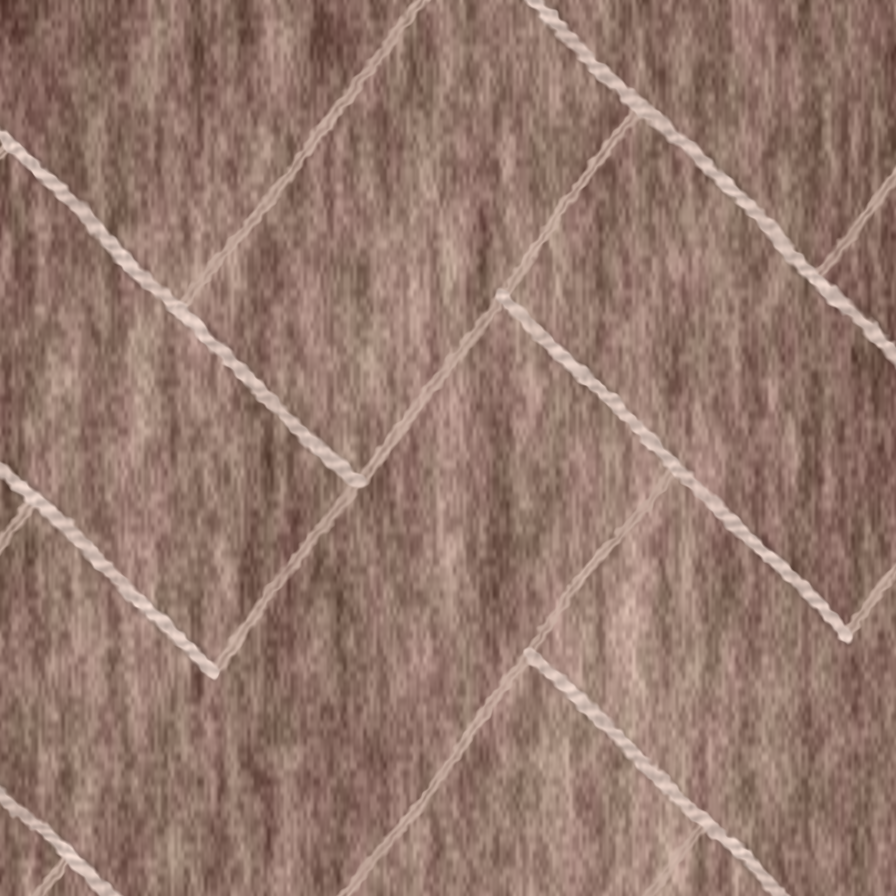
This texture is drawn by a WebGL 2 fragment shader. Its source:

```glsl
#version 300 es
precision highp float;
// Woven cloth with a slanted herringbone of stitched seams.
// A sheared lattice places the seams: bright twisted cords one way, thin
// double threads the other. Stretched value noise makes the vertical weave.
uniform vec2 u_resolution;
out vec4 fragColor;

const vec2 ORIGIN = vec2(0.557, 0.331);       // a lattice corner, y downwards
const vec2 CORD_STEP = vec2(0.195, 0.189);    // one unit along the cords
const vec2 THREAD_STEP = vec2(-0.160, 0.208); // one unit along the threads
const float PERIOD = 4.0;                     // units before a seam recurs

const vec3 CLOTH_DARK = vec3(0.44, 0.33, 0.29);
const vec3 CLOTH_LIGHT = vec3(0.71, 0.60, 0.55);
const vec3 THREAD_COLOR = vec3(0.79, 0.69, 0.64);
const vec3 CORD_COLOR = vec3(0.94, 0.85, 0.81);

float hash(vec2 p) {
  return fract(sin(dot(p, vec2(127.1, 311.7))) * 43758.5453);
}

float noise(vec2 p) {
  vec2 cell = floor(p);
  vec2 f = fract(p);
  f = f * f * (3.0 - 2.0 * f);
  float low = mix(hash(cell), hash(cell + vec2(1, 0)), f.x);
  float high = mix(hash(cell + vec2(0, 1)), hash(cell + vec2(1, 1)), f.x);
  return mix(low, high, f.y);
}

// Noise centred on zero
float grain(vec2 p, vec2 frequency) {
  return noise(p * frequency) - 0.5;
}

// Distance to a seam that covers [0, span] of each period along its line
float seamDistance(float across, float along, float span, float unit) {
  float local = mod(along, PERIOD);
  float beyond = max(0.0, min(local - span, PERIOD - local)) * unit;
  return length(vec2(across, beyond));
}

float coverage(float d, float halfWidth, float blur) {
  return 1.0 - smoothstep(halfWidth - blur, halfWidth + blur, d);
}

vec3 clothColor(vec2 p) {
  float tone = 0.52 + 0.13 * (0.5 - p.x) + 0.45 * grain(p, vec2(3.0, 2.5));
  tone += 0.45 * grain(p, vec2(24.0, 3.0));
  tone += 0.65 * grain(p + 3.7, vec2(75.0, 9.0));
  tone += 0.55 * grain(p + 8.1, vec2(130.0, 38.0));
  tone += 0.60 * grain(p + 5.3, vec2(270.0, 110.0));
  vec3 tint = vec3(0.03, -0.01, 0.02) * grain(p + 1.9, vec2(50.0, 14.0));
  return mix(CLOTH_DARK, CLOTH_LIGHT, tone) + tint;
}

void main() {
  vec2 p = gl_FragCoord.xy / u_resolution.y;
  p.y = 1.0 - p.y;
  float pixel = 1.0 / u_resolution.y;

  // Lattice coordinates, with a little hand-made wander
  vec2 wander = vec2(grain(p, vec2(9.0)), grain(p + 6.0, vec2(9.0))) * 0.012;
  wander += vec2(grain(p, vec2(90.0)), grain(p + 4.0, vec2(90.0))) * 0.004;
  mat2 basis = mat2(CORD_STEP, THREAD_STEP);
  vec2 g = inverse(basis) * (p + wander - ORIGIN);
  float area = abs(determinant(basis));
  float cordUnit = length(CORD_STEP);
  float threadUnit = length(THREAD_STEP);

  // Cords: each row starts one unit later; even rows are one unit shorter
  float row = round(g.y);
  float cordSpan = mod(row, 2.0) < 0.5 ? 2.0 : 3.0;
  float cordAcross = (g.y - row) * area / cordUnit;
  float cordD = seamDistance(cordAcross, g.x - row, cordSpan, cordUnit);

  // Threads: three units long, stepped by one unit per column
  float column = round(g.x);
  float threadAcross = (g.x - column) * area / threadUnit;
  float threadD = seamDistance(threadAcross, g.y - column + 1.0, 3.0, threadUnit);

  // Ragged edges and worn patches
  float ragged = 0.004 * grain(p + 2.0, vec2(150.0));
  float wear = noise(p * 22.0 + 7.0);
  float blur = pixel + 0.0012;
  float cord = coverage(cordD + ragged, 0.0072, blur);
  float thread = coverage(threadD + ragged, 0.0058, blur);

  // Twisted strands in the cord, two fine strands in the thread
  float twist = 0.5 + 0.5 * sin(g.x * cordUnit * 290.0 + cordAcross * 330.0
                               + 5.0 * grain(p, vec2(35.0)));
  float strands = smoothstep(0.0, 0.0035, abs(threadAcross + ragged * 0.4));
  float fleck = noise(p * vec2(210.0, 130.0));

  // Cloth, soft pale dust by the threads, then a faint groove by the cords
  vec3 cloth = clothColor(p);
  vec3 color = cloth + 0.045 * exp(-threadD * 70.0) * noise(p * 14.0);
  color *= 1.0 - 0.16 * coverage(cordD, 0.011, 0.004) * wear;

  float threadInk = thread * (0.35 + 0.35 * strands + 0.25 * fleck);
  color = mix(color, THREAD_COLOR + 0.08 * (wear - 0.4), threadInk);
  vec3 cordShade = CORD_COLOR * (0.78 + 0.16 * twist + 0.12 * fleck);
  color = mix(color, cordShade, cord * (0.70 + 0.28 * wear));

  fragColor = vec4(clamp(color, 0.0, 1.0), 1.0);
}
```
